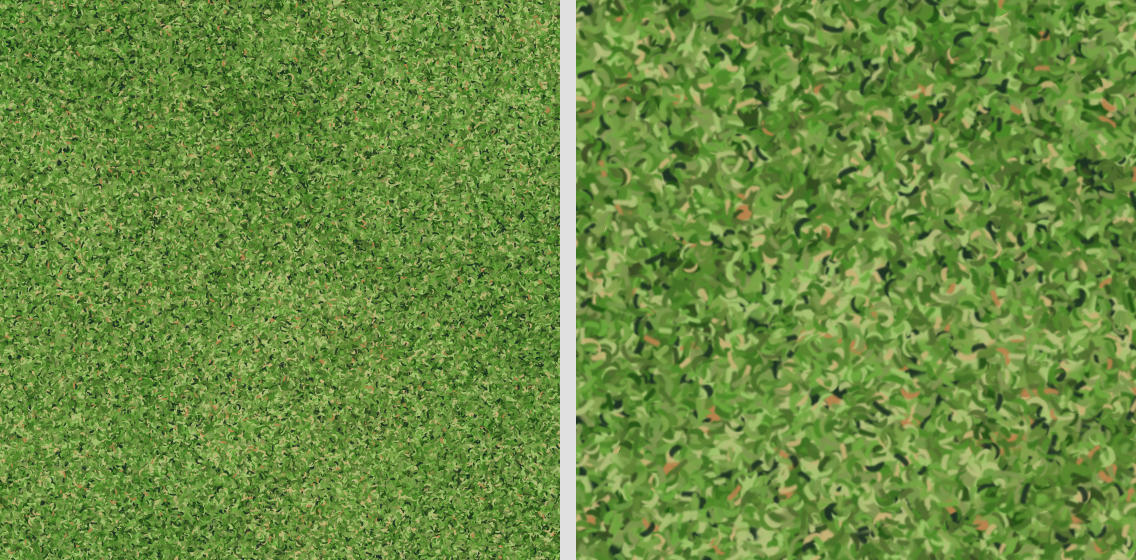
Left, the full canvas; right, a detail of the centre.
Write a WebGL 1 fragment shader that draws this texture.

```glsl
precision highp float;
// A mown lawn seen from above: short tangled blades in mixed greens with straw flecks.

uniform vec2 u_resolution;

#define LAYERS 5
#define BLADE_CELLS 88.0
#define GRAIN_CELLS 125.0
#define HALF_LENGTH 0.0044
#define HALF_WIDTH 0.0016
#define SOFTNESS 0.0012
#define CONTRAST 1.28
#define HUE_JITTER 0.11
#define PATCH_TONE 0.10
#define FLECK_SHARE 0.045

const vec3 MEAN_GREEN = vec3(0.39, 0.54, 0.23);
const vec3 DEEP = vec3(0.22, 0.36, 0.13);
const vec3 SHADE = vec3(0.30, 0.46, 0.17);
const vec3 LEAF = vec3(0.35, 0.53, 0.19);
const vec3 FRESH = vec3(0.45, 0.62, 0.26);
const vec3 DULL = vec3(0.45, 0.58, 0.28);
const vec3 PALE = vec3(0.60, 0.71, 0.40);
const vec3 STRAW = vec3(0.77, 0.70, 0.46);
const vec3 RUST = vec3(0.70, 0.47, 0.26);
const vec3 SOIL = vec3(0.11, 0.20, 0.13);

vec4 hash4(vec2 p) {
  vec4 q = fract(p.xyxy * vec4(0.1031, 0.1030, 0.0973, 0.1099));
  q += dot(q, q.wzxy + 33.33);
  return fract((q.xxyz + q.yzzw) * q.zywx);
}

mat2 rotation(float angle) {
  float c = cos(angle), s = sin(angle);
  return mat2(c, s, -s, c);
}

// Broad uneven growth from warped, layered sines, about -1 to 1.
float growth(vec2 p) {
  float sum = 0.0, weight = 0.5;
  for (int i = 0; i < 4; i++) {
    p = rotation(1.1) * p * 1.7 + vec2(1.3, 2.7);
    p += 0.7 * sin(p.yx * 1.3);
    sum += weight * sin(p.x) * cos(p.y);
    weight *= 0.75;
  }
  return sum;
}

// Picks a green by its share of the lawn, then varies its hue.
vec3 grassColor(vec4 rnd, float tone) {
  float t = rnd.x + tone * PATCH_TONE;
  vec3 color = mix(DEEP, SHADE, step(0.08, t));
  color = mix(color, LEAF, step(0.29, t));
  color = mix(color, DULL, step(0.51, t));
  color = mix(color, FRESH, step(0.67, t));
  color = mix(color, PALE, step(0.87, t));
  color = MEAN_GREEN + (color - MEAN_GREEN) * CONTRAST;
  color += (rnd.y - 0.5) * HUE_JITTER * vec3(1.0, -0.25, 0.7);

  // Rare dry, rusty and dark flecks
  float share = FLECK_SHARE * (1.0 + 0.6 * tone);
  color = mix(color, STRAW, step(1.0 - share, rnd.z));
  color = mix(color, RUST, 0.8 * step(1.0 - 0.25 * share, rnd.z));
  return mix(color, SOIL, step(rnd.z, FLECK_SHARE));
}

// Soft cellular mosaic underneath the blades.
vec3 undergrowth(vec2 uv, float tone) {
  vec2 p = uv * GRAIN_CELLS, cell = floor(p);
  vec3 sum = vec3(0.0);
  float total = 0.0;
  for (int y = -1; y <= 1; y++) {
    for (int x = -1; x <= 1; x++) {
      vec2 id = cell + vec2(float(x), float(y));
      vec2 offset = p - id - hash4(id + 17.0).xy;
      float weight = exp(-9.0 * dot(offset, offset));
      sum += weight * grassColor(hash4(id + 71.0), tone);
      total += weight;
    }
  }
  return sum / max(total, 1e-5);
}

// Lays one sheet of scattered, slightly bent blades over the color below.
vec3 addBlades(vec3 color, vec2 uv, float layer, float tone, float soft) {
  vec2 p = rotation(layer * 1.31) * uv * BLADE_CELLS + layer * 37.7;
  vec2 cell = floor(p);
  for (int y = -1; y <= 1; y++) {
    for (int x = -1; x <= 1; x++) {
      vec2 id = cell + vec2(float(x), float(y));
      vec4 shape = hash4(id + layer * 113.0);
      vec4 look = hash4(id + layer * 59.0 + 211.0);
      vec2 q = rotation(shape.z * 6.2832) * (p - id - shape.xy) / BLADE_CELLS;
      q.y += (look.w - 0.5) * q.x * q.x / HALF_LENGTH;
      float reach = HALF_LENGTH * mix(0.35, 1.1, shape.w);
      float width = HALF_WIDTH * mix(0.7, 1.25, look.w);
      float dist = length(vec2(max(abs(q.x) - reach, 0.0), q.y)) - width;
      float cover = 1.0 - smoothstep(-soft, soft, dist);
      color = mix(color, grassColor(look, tone), 0.92 * cover);
    }
  }
  return color;
}

void main() {
  float side = min(u_resolution.x, u_resolution.y);
  vec2 uv = gl_FragCoord.xy / side;
  float soft = max(SOFTNESS, 0.6 / side);
  float tone = growth(uv * 3.2);

  vec3 color = undergrowth(uv, tone);
  for (int i = 1; i <= LAYERS; i++) {
    color = addBlades(color, uv, float(i), tone, soft);
  }

  // Dry patches lean a little towards yellow
  color += 0.02 * growth(uv * 2.1 + 9.0) * vec3(1.0, 0.3, 0.4);
  gl_FragColor = vec4(clamp(color, 0.0, 1.0), 1.0);
}
```
